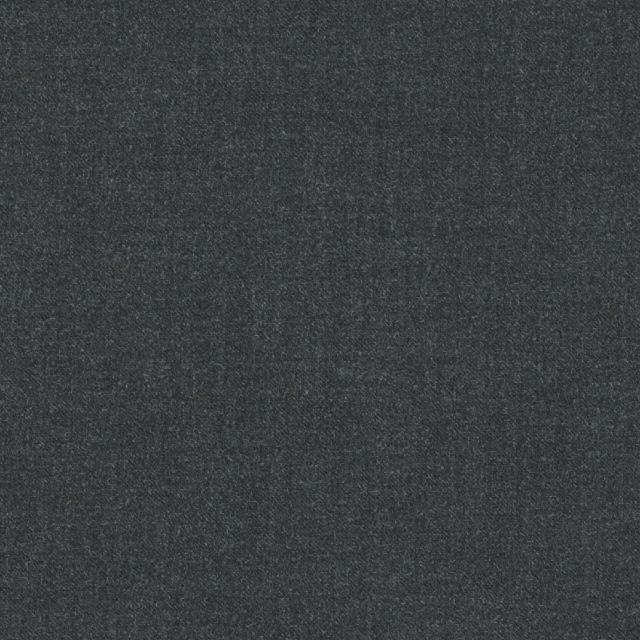
Write a WebGL 2 fragment shader that draws this texture.

```glsl
#version 300 es
precision highp float;

uniform vec2 u_resolution;
out vec4 fragColor;

const vec3 CLOTH = vec3(0.217, 0.230, 0.233);
const float TAU = 6.2831853;

float hash(ivec2 cell, int seed) {
    uvec2 q = uvec2(cell + ivec2(seed * 1013, seed * 757));
    uint n = q.x * 1597u ^ q.y * 51749u;
    n = (n ^ (n >> 15)) * 739397u;
    n = (n ^ (n >> 13)) * 668265u;
    n ^= n >> 16;
    return float(n & 65535u) / 65535.0;
}

// Smooth value noise in the range 0 to 1
float noise(vec2 p, int seed) {
    ivec2 cell = ivec2(floor(p));
    vec2 f = fract(p);
    f = f * f * (3.0 - 2.0 * f);
    float low = mix(hash(cell, seed), hash(cell + ivec2(1, 0), seed), f.x);
    float high = mix(hash(cell + ivec2(0, 1), seed), hash(cell + ivec2(1, 1), seed), f.x);
    return mix(low, high, f.y);
}

float centeredNoise(vec2 p, int seed) {
    return noise(p, seed) - 0.5;
}

// Fine diagonal ribs, broken up by uneven yarn
float twill(vec2 uv, float ribs) {
    float wobble = centeredNoise(uv * 120.0, 1) * 2.0;
    float strength = 0.4 + 1.2 * noise(uv * 150.0, 2);
    return sin((uv.x + uv.y) * ribs * TAU + wobble) * strength;
}

// Short fibres along the ribs and along the warp
float fibres(vec2 uv) {
    vec2 diagonal = vec2(uv.x + uv.y, uv.x - uv.y);
    float ribGrain = centeredNoise(diagonal * vec2(350.0, 270.0), 3);
    float warpGrain = centeredNoise(uv * vec2(430.0, 270.0), 4);
    return 0.40 * ribGrain + 0.27 * warpGrain;
}

// Long faint threads in both weaving directions
float threads(vec2 uv) {
    float warp = centeredNoise(uv * vec2(260.0, 12.0), 5);
    float weft = centeredNoise(uv * vec2(13.0, 230.0), 6);
    float wideWarp = centeredNoise(uv * vec2(80.0, 4.0), 7);
    float wideWeft = centeredNoise(uv * vec2(5.0, 75.0), 8);
    return 0.11 * (warp + weft) + 0.04 * (wideWarp + wideWeft);
}

void main() {
    vec2 uv = gl_FragCoord.xy / min(u_resolution.x, u_resolution.y);

    // Weave relief and broad shading
    float tone = fibres(uv) + threads(uv) + 0.06 * twill(uv, 145.0);
    tone += 0.03 * centeredNoise(uv * 5.0, 9);

    // Sparse pale flecks
    float fleck = smoothstep(0.58, 0.95, noise(uv * vec2(400.0, 370.0), 10));
    tone += 0.32 * fleck;

    // Slight warm and cool variation of the wool
    float warmth = centeredNoise(uv * 300.0, 11) * (0.7 + fleck);
    vec3 tint = 1.0 + warmth * vec3(0.11, 0.01, -0.08);

    fragColor = vec4(CLOTH * exp(tone) * tint, 1.0);
}
```
